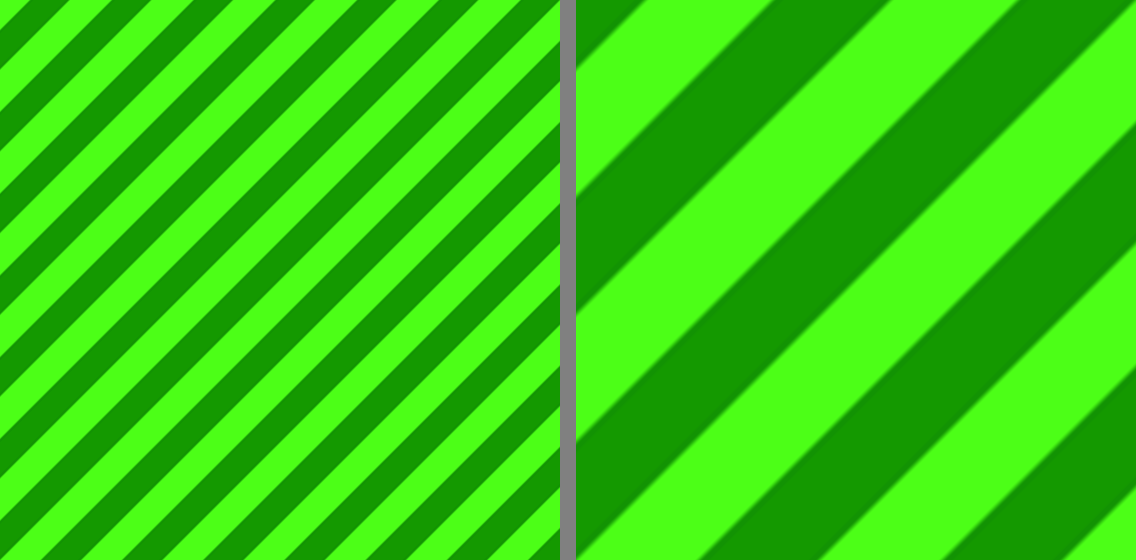
Left: the whole. Right: its middle third, enlarged.
Reproduce this pattern procedurally as a Shadertoy shader.

```glsl
// Diagonal candy stripes in bright and deep green, rising to the right.

// Signed distance to the nearest bright stripe; negative inside it.
// d is zero on the main diagonal and grows toward the lower right.
float stripeDistance(float d) {
    // Spacing and bright width tighten slightly below the diagonal.
    float period = d < 0.0 ? 0.1460 : 0.1450;
    float width = d < 0.0 ? 0.0757 : 0.0730;
    float offset = mod(d - 0.5 * width + 0.5 * period, period) - 0.5 * period;
    return (abs(offset) - 0.5 * width) * inversesqrt(2.0);
}

void mainImage(out vec4 fragColor, in vec2 fragCoord) {
    vec2 uv = fragCoord / iResolution.xy;
    float dist = stripeDistance(uv.x - uv.y);

    // Soft edge, never thinner than a pixel
    float soft = max(0.0021, 0.7 / iResolution.y);

    // Deep stripe with a faintly darker rim along its borders
    float rim = 1.0 - smoothstep(0.0035, 0.0055, dist);
    vec3 deepGreen = mix(vec3(0.08, 0.60, 0.0), vec3(0.07, 0.575, 0.01), rim);

    // Bright stripe on top
    float bright = 1.0 - smoothstep(-soft, soft, dist);
    fragColor = vec4(mix(deepGreen, vec3(0.30, 1.0, 0.09), bright), 1.0);
}
```
